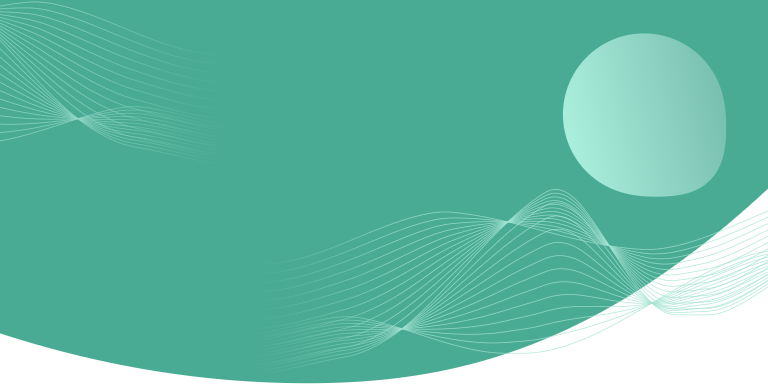
This background is drawn by a Shadertoy shader. Its source:

```glsl
const vec3 GREEN = vec3(0.29, 0.67, 0.58);
const vec3 MINT = vec3(0.67, 0.935, 0.865);
const vec3 SAGE = vec3(0.475, 0.75, 0.69);
const vec3 LINE = vec3(0.64, 0.89, 0.82);

// Heights of the three guide curves that the ribbon lines blend between
vec3 guides(float x) {
    float crest = 0.312 + 0.138 * smoothstep(0.68, 1.18, x)
                - 0.10 * smoothstep(1.12, 1.70, x)
                + 0.15 * smoothstep(1.68, 2.20, x);
    float swing = 0.02 + 0.06 * smoothstep(0.60, 1.00, x)
                + 0.45 * smoothstep(0.90, 1.52, x)
                - 0.35 * smoothstep(1.42, 1.76, x)
                + 0.14 * smoothstep(1.84, 2.15, x);
    float trough = 0.115 + 0.065 * smoothstep(0.55, 0.95, x)
                 - 0.10 * smoothstep(0.86, 1.32, x)
                 + 0.27 * smoothstep(1.36, 2.05, x);
    return vec3(crest, swing, trough);
}

// Blend crest -> swing -> trough as t runs from 0 to 2
float blendGuides(vec3 g, float t) {
    return t < 1.0 ? mix(g.x, g.y, t) : mix(g.y, g.z, t - 1.0);
}

// Opacity of the thin ribbon lines, fading out toward the left
float ribbon(vec2 p, float pixel) {
    const int LINES = 25;
    const float STEP = 0.002;
    vec3 height = guides(p.x);
    vec3 slope = (guides(p.x + STEP) - guides(p.x - STEP)) / (2.0 * STEP);
    float halfWidth = 0.001;
    float clear = 1.0;
    for (int i = 0; i < LINES; i++) {
        float t = 2.0 * float(i) / float(LINES - 1);
        float m = blendGuides(slope, t);
        float d = abs(p.y - blendGuides(height, t)) / sqrt(1.0 + m * m);
        float cover = clamp(0.5 + (halfWidth - d) / pixel, 0.0, 1.0)
                    - clamp(0.5 - (halfWidth + d) / pixel, 0.0, 1.0);
        clear *= 1.0 - 0.8 * cover;
    }
    return (1.0 - clear) * smoothstep(0.62, 1.12, p.x);
}

// Bottom edge of the green field
float fieldEdge(float x) {
    float d = x - 0.8;
    float r = max(d, 0.0);
    return 0.002 + d * d * (0.203 + 0.19 * r - 0.055 * r * r);
}

void mainImage(out vec4 fragColor, in vec2 fragCoord) {
    vec2 p = fragCoord / iResolution.xy * vec2(2.0, 1.0);
    float pixel = 1.0 / iResolution.y;

    // Green field over white
    float slope = (fieldEdge(p.x + 0.002) - fieldEdge(p.x - 0.002)) / 0.004;
    float above = (p.y - fieldEdge(p.x)) / sqrt(1.0 + slope * slope);
    vec3 color = mix(vec3(1.0), GREEN, clamp(0.5 + above / pixel, 0.0, 1.0));

    // Rounded blob with one fuller corner
    vec2 q = p - vec2(1.677, 0.702);
    float corner = max(dot(normalize(q + 1e-5), vec2(0.707, -0.707)), 0.0);
    float inside = 0.211 + 0.032 * pow(corner, 8.0) - length(q);
    vec3 blob = mix(MINT, SAGE, clamp(0.5 + dot(q, vec2(2.3, 0.5)), 0.0, 1.0));
    color = mix(color, blob, clamp(0.5 + inside / pixel, 0.0, 1.0));

    // Ribbon at the right, and its mirrored copy at the upper left
    color = mix(color, LINE, ribbon(p, pixel));
    vec2 mirrored = vec2(1.25 - p.x, p.y - 0.547);
    color = mix(color, LINE, 0.85 * ribbon(mirrored, pixel));

    fragColor = vec4(color, 1.0);
}
```
